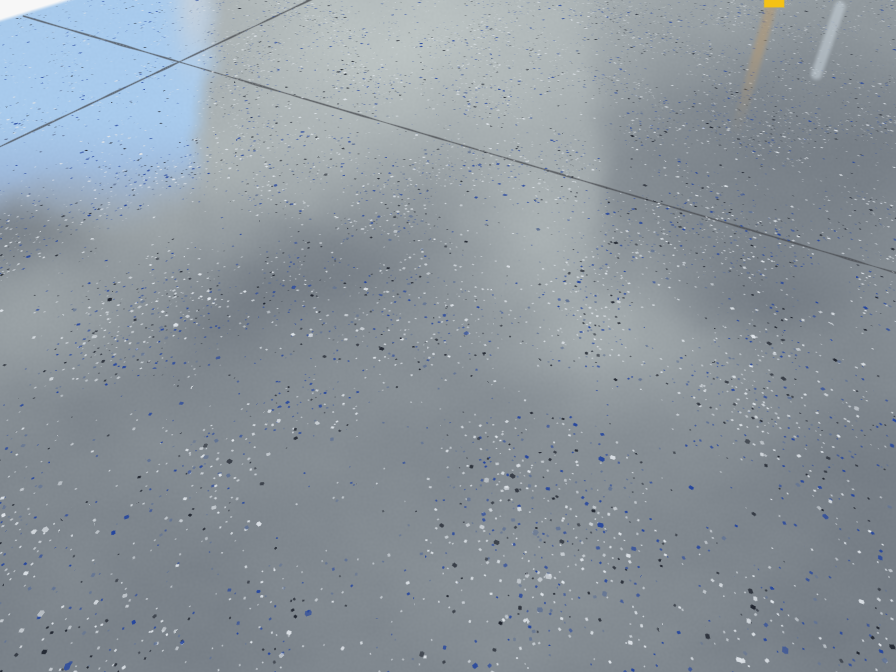
Give the GLSL for this texture, as a Shadertoy shader.

```glsl
// Glossy grey garage floor strewn with white, blue and black paint flakes.
// Soft light and dark reflections are summed from warped blobs; the flakes
// lie on a perspective ground grid, clustered by gradient noise.

vec2 hash2(vec2 p) {
    vec3 q = fract(p.xyx * vec3(0.1031, 0.1030, 0.0973));
    q += dot(q, q.yzx + 33.33);
    return fract((q.xx + q.yz) * q.zy);
}

float corner(vec2 cell, vec2 f, vec2 o) {
    return dot(hash2(cell + o) * 2.0 - 1.0, f - o);
}

float gradientNoise(vec2 p) {
    vec2 c = floor(p), f = p - c;
    vec2 u = f * f * f * (f * (f * 6.0 - 15.0) + 10.0);
    return mix(mix(corner(c, f, vec2(0, 0)), corner(c, f, vec2(1, 0)), u.x),
               mix(corner(c, f, vec2(0, 1)), corner(c, f, vec2(1, 1)), u.x), u.y);
}

float fbm(vec2 p) {
    float sum = 0.0, amp = 1.0;
    for (int i = 0; i < 4; i++) {
        sum += amp * gradientNoise(p);
        p = mat2(1.6, 1.2, -1.2, 1.6) * p + 17.3;
        amp *= 0.5;
    }
    return sum;
}

mat2 rotate(float a) {
    return mat2(cos(a), sin(a), -sin(a), cos(a));
}

float blob(vec2 p, vec2 center, vec2 size) {
    vec2 q = (p - center) / size;
    return exp(-dot(q, q));
}

float segment(vec2 p, vec2 a, vec2 b) {
    vec2 d = b - a;
    return length(p - a - d * clamp(dot(p - a, d) / dot(d, d), 0.0, 1.0));
}

// Red level of the bare floor under its broad reflections
float floorTone(vec2 p) {
    float t = mix(0.48, 0.60, smoothstep(0.0, 0.95, p.y));
    t += 0.13 * blob(p, vec2(0.60, 0.95), vec2(0.36, 0.20));
    t += 0.06 * blob(p, vec2(0.30, 0.73), vec2(0.22, 0.10));
    t += 0.07 * blob(p, vec2(0.10, 0.50), vec2(0.18, 0.09));
    t += 0.10 * blob(p, vec2(0.92, 0.50), vec2(0.13, 0.10));
    t += 0.08 * blob(p, vec2(0.80, 0.67), vec2(0.11, 0.12));
    t += 0.05 * blob(p, vec2(0.76, 0.10), vec2(0.28, 0.16));
    t -= 0.12 * smoothstep(0.86, 0.93, p.x) * blob(p, vec2(1.18, 0.78), vec2(0.42, 0.18));
    t -= 0.10 * blob(rotate(-0.45) * (p - vec2(0.43, 0.58)), vec2(0), vec2(0.33, 0.10));
    t -= 0.09 * blob(p, vec2(0.0, 0.64), vec2(0.12, 0.06));
    t -= 0.07 * blob(p, vec2(1.14, 0.57), vec2(0.14, 0.07));
    t -= 0.04 * blob(p, vec2(1.30, 0.25), vec2(0.15, 0.25));
    return t;
}

// One layer of angular chips, at most one in each ground cell
vec3 addFlakes(vec3 col, vec2 ground, float size, float chance) {
    vec2 s = rotate(size * 90.0) * ground / size + 300.0;
    float soft = 0.5 * length(fwidth(s));
    vec2 cell = floor(s);
    vec2 pick = hash2(cell), look = hash2(cell + 71.7);
    vec2 q = s - cell - 0.5 - (hash2(cell + 31.1) - 0.5) * 0.5;
    q = rotate(look.x * 6.28) * q;
    float radius = mix(0.09, 0.25, look.y * look.y);
    float d = max(abs(q.x) + 0.4 * abs(q.y), 1.3 * abs(q.y)) - radius;
    float cover = smoothstep(soft, -soft, d) * min(1.0, 1.3 * radius / soft);
    vec3 paint = pick.y < 0.46 ? vec3(0.87, 0.89, 0.91)
               : pick.y < 0.70 ? vec3(0.14, 0.27, 0.62)
               : pick.y < 0.86 ? vec3(0.12, 0.14, 0.18) : vec3(0.38, 0.45, 0.58);
    return mix(col, paint, cover * step(pick.x, chance) * mix(0.55, 1.0, look.x));
}

void mainImage(out vec4 fragColor, in vec2 fragCoord) {
    vec2 p = fragCoord / iResolution.y;
    float px = 1.0 / iResolution.y;
    vec2 warped = p + 0.05 * vec2(fbm(p * 4.0), fbm(p * 4.0 + 40.0));

    // Grey coat, cooler where it is darker
    float t = floorTone(warped) + 0.025 * fbm(p * vec2(5.0, 8.0) + 9.0);
    vec3 col = vec3(t, t + 0.031, t + 0.055 - 0.12 * (t - 0.53));

    // Sky mirrored at the upper left, and the bright floor edge beyond
    float sky = smoothstep(0.325, 0.27, warped.x) * smoothstep(0.64, 0.77, warped.y + 0.1 * (0.1 - p.x));
    vec3 skyColor = mix(vec3(0.60, 0.70, 0.84), vec3(0.66, 0.80, 0.94), smoothstep(0.68, 0.84, p.y));
    col = mix(col, skyColor, 0.95 * sky);
    col = mix(col, vec3(0.80, 0.82, 0.84), 0.7 * blob(p, vec2(0.29, 1.0), vec2(0.03, 0.09)));

    // Two saw-cut joints
    float wobble = 0.0015 * gradientNoise(p * 25.0);
    float joint = min(segment(p, vec2(0.035, 0.976), vec2(1.34, 0.592)),
                      segment(p, vec2(-0.01, 0.777), vec2(0.47, 1.004)));
    col = mix(col, vec3(0.27, 0.28, 0.30), 0.8 * smoothstep(px, -px, abs(joint + wobble) - 0.001));

    // Flakes in perspective, shrinking toward the top
    float depth = 1.6 - p.y;
    vec2 ground = vec2((p.x - 0.67) / depth, 1.5 / depth);
    float cluster = smoothstep(-0.35, 0.55, fbm(ground * 6.0 + 3.0));
    float chance = (0.05 + 0.55 * cluster) * (1.0 - 0.4 * sky);
    for (int i = 0; i < 3; i++)
        col = addFlakes(col, ground, 0.008 + 0.0035 * float(i), chance * (0.8 - 0.22 * float(i)));
    col += 0.012 * gradientNoise(p * 220.0);

    // Streaks mirrored below the yellow foot and the steel leg
    float tan1 = smoothstep(0.014, 0.002, segment(p, vec2(1.146, 0.985), vec2(1.097, 0.81)));
    col = mix(col, vec3(0.70, 0.60, 0.46), 0.6 * tan1 * smoothstep(0.78, 0.95, p.y));
    float pale = smoothstep(0.013, 0.003, segment(p, vec2(1.25, 0.99), vec2(1.215, 0.89)));
    col = mix(col, vec3(0.76, 0.80, 0.83), 0.65 * pale);
    vec2 foot = abs(p - vec2(1.152, 0.997)) - vec2(0.015, 0.008);
    col = mix(col, vec3(0.96, 0.76, 0.08), smoothstep(px, -px, max(foot.x, foot.y)));

    // Sunlit ground past the slab corner
    col = mix(col, vec3(0.97), smoothstep(-0.004, 0.004, p.y - 0.969 - 0.3 * p.x));
    fragColor = vec4(clamp(col, 0.0, 1.0), 1.0);
}
```
